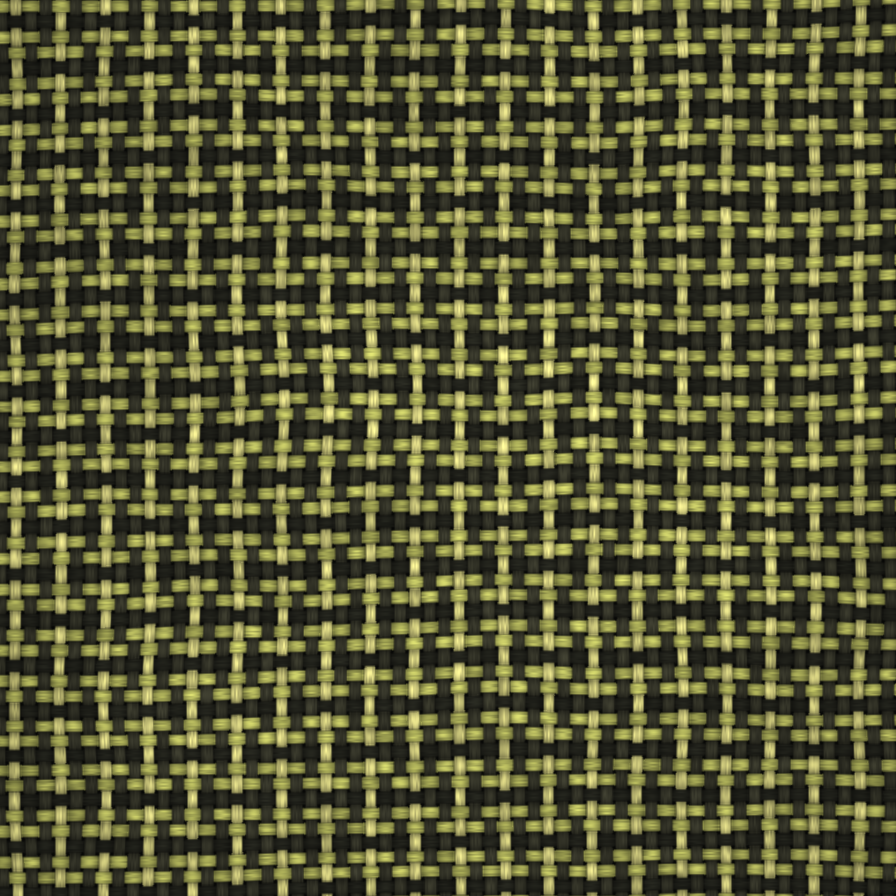
Write a WebGL 2 fragment shader that draws this texture.

```glsl
#version 300 es
precision highp float;
// Plain-woven mesh of flat strands: every third upright strand is pale green,
// and two of every three level strands are green; the rest are black.
// Each crossing is one grid cell whose parity decides which strand is on top.

uniform vec2 u_resolution;
out vec4 outColor;

const float PI = 3.14159265;
const vec2 STRANDS = vec2(60.55, 58.8);      // strands across and up the canvas
const vec2 FIRST_CROSSING = vec2(0.0182, 0.570);
const vec3 GAP = vec3(0.030, 0.032, 0.026);
const vec3 WARP_GREEN = vec3(0.83, 0.81, 0.50);
const vec3 WEFT_GREEN = vec3(0.70, 0.71, 0.36);
const vec3 WARP_BLACK = vec3(0.215, 0.215, 0.165);
const vec3 WEFT_BLACK = vec3(0.135, 0.138, 0.11);

float hash(vec2 p) {
    vec3 q = fract(vec3(p.xyx) * 0.1031);
    q += dot(q, q.yzx + 33.33);
    return fract((q.x + q.y) * q.z);
}

float noise(vec2 p) {
    vec2 cell = floor(p), f = fract(p);
    f = f * f * (3.0 - 2.0 * f);
    float low = mix(hash(cell), hash(cell + vec2(1, 0)), f.x);
    float high = mix(hash(cell + vec2(0, 1)), hash(cell + vec2(1, 1)), f.x);
    return mix(low, high, f.y);
}

// Gentle bow and wander of the strands, in cell units
vec2 wander(vec2 uv) {
    float bow = 0.4 * (0.5 - uv.x) + 0.12 * sin(uv.x * 7.0 + uv.y * 3.0);
    vec2 drift = vec2(noise(uv * 9.0), noise(uv * 9.0 + 40.0)) - 0.5;
    return vec2(0.0, bow) + 0.3 * drift;
}

float coverage(float across, float halfWidth, float soft) {
    return 1.0 - smoothstep(halfWidth - soft, halfWidth + soft, abs(across));
}

// Rounded strand rising (side = 1) or dipping (side = -1) along its cell
vec3 strandColor(vec3 base, float across, float along, float side, float grain) {
    float round_ = 1.0 - 1.5 * across * across;
    float arch = cos(PI * along);
    float lift = 0.74 + (side > 0.0 ? 0.26 : -0.50) * arch;
    return base * round_ * lift * (0.84 + 0.32 * grain);
}

// Fine fibres running along a strand
float fibre(float across, float along, float id) {
    return noise(vec2(across * 9.0 + id * 17.0, along * 1.6));
}

vec3 weave(vec2 p, float soft) {
    vec2 id = floor(p + 0.5);
    vec2 local = p - id;
    bool warpGreen = mod(id.x, 3.0) < 0.5;
    bool weftGreen = mod(id.y, 3.0) > 0.5;
    float warpSide = mod(id.x + id.y, 2.0) < 0.5 ? -1.0 : 1.0;

    // Strand widths differ a little from crossing to crossing
    float vary = hash(id + 100.0) - 0.5;
    float warpWidth = (warpGreen ? 0.36 : 0.40) + 0.05 * vary;
    float weftWidth = 0.38 - 0.05 * vary;

    vec3 warpBase = warpGreen ? WARP_GREEN : WARP_BLACK;
    vec3 weftBase = weftGreen ? WEFT_GREEN : WEFT_BLACK;
    float warpGrain = fibre(local.x, p.y, id.x + 80.0);
    float weftGrain = fibre(local.y, p.x, id.y + 160.0);
    vec3 warp = strandColor(warpBase, local.x, local.y, warpSide, warpGrain);
    vec3 weft = strandColor(weftBase, local.y, local.x, -warpSide, weftGrain);
    float warpMask = coverage(local.x, warpWidth, soft);
    float weftMask = coverage(local.y, weftWidth, soft);

    // Lower strand first, then the one crossing over it
    bool warpOnTop = warpSide > 0.0;
    vec3 color = mix(GAP, warpOnTop ? weft : warp, warpOnTop ? weftMask : warpMask);
    color = mix(color, warpOnTop ? warp : weft, warpOnTop ? warpMask : weftMask);
    return color * (0.91 + 0.18 * hash(id + 300.0));
}

void main() {
    vec2 uv = gl_FragCoord.xy / u_resolution;
    float pixel = STRANDS.x / min(u_resolution.x, u_resolution.y);
    vec2 p = (uv - FIRST_CROSSING) * STRANDS + wander(uv);
    vec3 color = weave(p, max(0.09, 0.7 * pixel));

    // Uneven light: soft patches and slightly dimmer borders
    vec2 fromCenter = uv - 0.5;
    float light = 0.95 + 0.14 * noise(uv * 5.0 + 7.0);
    light *= 1.03 - 0.35 * dot(fromCenter, fromCenter);
    outColor = vec4(clamp(color * light, 0.0, 1.0), 1.0);
}
```
